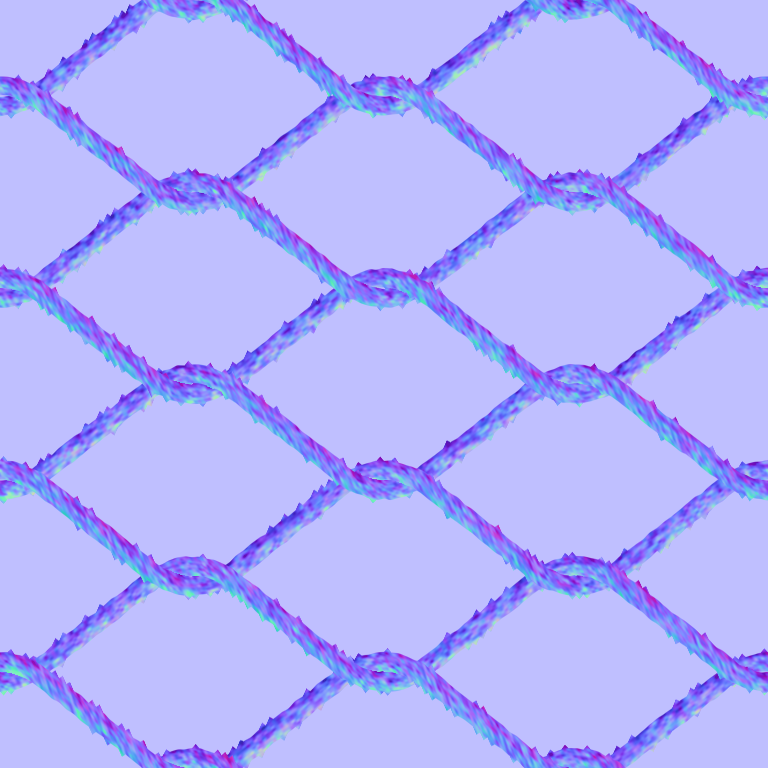
This texture map is drawn by a Shadertoy shader. Its source:

```glsl
const vec3  FLAT_COLOR   = vec3(0.75, 0.75, 1.0);
const float WIRE_RADIUS  = 0.0128;
const float KNOT_HALF    = 0.045;   // half length of a twisted joint
const float TWIST_DEPTH  = 0.0135;  // wire offset in the middle of a joint
const float BEND_SOFTEN  = 0.008;
const float ROW_PITCH    = 0.25;    // four rows down
const float COLUMNS      = 2.0;     // joints across, per wire
const float CROSS_LIFT   = 1.3;     // how far falling wires pass in front
const float ROUND_TILT   = 0.48;
const float GRAIN_TILT   = 0.85;
const float GRAIN_CELLS  = 112.0;   // whole number, so the grain wraps
const float BURR_CELLS   = 104.0;   // whole number, so the burrs wrap
const float BURR_CHANCE  = 0.30;
const float BURR_HEIGHT  = 0.42;
const vec2  TILT_SCALE   = vec2(0.72, 1.0);

float hash(vec2 p) {
    vec3 q = fract(p.xyx * 0.1031);
    q += dot(q, q.yzx + 33.33);
    return fract((q.x + q.y) * q.z);
}

// Value noise from -1 to 1, wrapping along x
float wrapNoise(vec2 p, float period) {
    vec2 cell = floor(p), f = fract(p);
    f = f * f * (3.0 - 2.0 * f);
    float x0 = mod(cell.x, period), x1 = mod(cell.x + 1.0, period);
    float low  = mix(hash(vec2(x0, cell.y)), hash(vec2(x1, cell.y)), f.x);
    float high = mix(hash(vec2(x0, cell.y + 1.0)), hash(vec2(x1, cell.y + 1.0)), f.x);
    return 2.0 * mix(low, high, f.y) - 1.0;
}

// Height of a wire that sags under one joint and arches over the next
float wirePath(float x) {
    float m = abs(fract(x * COLUMNS + 0.5) - 0.5) / COLUMNS;
    float quarter = 0.25 / COLUMNS;
    float a = min(m, 2.0 * quarter - m);
    float slope = 0.25 * ROW_PITCH / (quarter - KNOT_HALF);
    float bend = a < KNOT_HALF ? -TWIST_DEPTH * cos(1.5708 * a / KNOT_HALF)
                               : (a - KNOT_HALF) * slope;
    return m < quarter ? 0.5 * ROW_PITCH + bend : ROW_PITCH - bend;
}

// Triangular burrs along one side of a wire
float burr(float x, float seed) {
    float s = x * BURR_CELLS;
    float h = hash(vec2(mod(floor(s), BURR_CELLS), seed));
    float tooth = 1.0 - abs(2.0 * fract(s) - 1.0);
    return step(1.0 - BURR_CHANCE, h) * tooth * BURR_HEIGHT;
}

// Colour and coverage of the nearest wire in a family; also gives its depth
vec4 wireLayer(vec2 uv, float family, out float depth) {
    float x = uv.x + 0.5 * family / COLUMNS;
    float before = wirePath(x - BEND_SOFTEN), after = wirePath(x + BEND_SOFTEN);
    float slope = (after - before) / (2.0 * BEND_SOFTEN);
    float offset = uv.y - 0.5 * (before + after) - 0.5 * ROW_PITCH * family;
    float row = floor(offset / ROW_PITCH + 0.5);
    float id = mod(row, 1.0 / ROW_PITCH) + family / ROW_PITCH;
    vec2 across = normalize(vec2(-slope, 1.0));
    vec2 along = vec2(across.y, -across.x);
    float u = (offset - row * ROW_PITCH) * across.y / WIRE_RADIUS;

    // Ragged outline
    float seed = id * 23.0 + 100.0;
    float rim = 0.98 + burr(uv.x, seed + step(0.0, u));
    rim += 0.08 * wrapNoise(vec2(uv.x * BURR_CELLS, seed + sign(u) * 5.0), BURR_CELLS);
    float soft = 0.75 / (iResolution.y * WIRE_RADIUS);
    float coverage = 1.0 - smoothstep(rim - soft, rim + soft, abs(u));

    // Round section with fibrous grain
    vec2 g = vec2(uv.x * GRAIN_CELLS + 0.7 * u, u * 2.4 + seed);
    float coarse = wrapNoise(g, GRAIN_CELLS);
    float fine = wrapNoise(g * vec2(2.0, 1.6) + vec2(0.0, 400.0), 2.0 * GRAIN_CELLS);
    float skew = wrapNoise(g * vec2(2.0, 1.0) + vec2(0.0, 800.0), 2.0 * GRAIN_CELLS);
    float body = clamp(u, -1.0, 1.0);
    vec2 tilt = across * (ROUND_TILT * body + GRAIN_TILT * (0.6 * coarse + 0.4 * fine));
    tilt = (tilt + along * 0.4 * skew) * TILT_SCALE;
    tilt /= max(1.0, length(tilt) / 0.9);
    vec3 normal = vec3(tilt.x, -tilt.y, sqrt(1.0 - dot(tilt, tilt)));

    depth = sqrt(1.0 - body * body) - CROSS_LIFT * slope;
    return vec4(0.5 + 0.5 * normal, coverage);
}

void mainImage(out vec4 fragColor, in vec2 fragCoord) {
    vec2 uv = fragCoord / iResolution.xy;
    float depthA, depthB;
    vec4 a = wireLayer(uv, 0.0, depthA);
    vec4 b = wireLayer(uv, 1.0, depthB);

    // Stack the two families by depth
    vec3 aOnTop = mix(mix(FLAT_COLOR, b.rgb, b.a), a.rgb, a.a);
    vec3 bOnTop = mix(mix(FLAT_COLOR, a.rgb, a.a), b.rgb, b.a);
    float order = smoothstep(-0.08, 0.08, depthB - depthA);
    fragColor = vec4(mix(aOnTop, bOnTop, order), 1.0);
}
```
